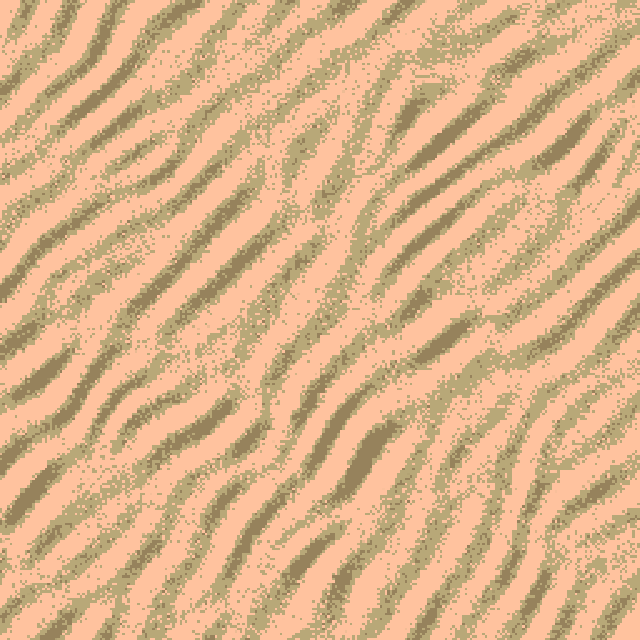
A WebGL 1 fragment shader for this pattern:

```glsl
precision highp float;

uniform vec2 u_resolution;

const float TAU = 6.2831853;
const vec3 SAND = vec3(1.00, 0.76, 0.62);
const vec3 OLIVE = vec3(0.72, 0.66, 0.47);
const vec3 UMBER = vec3(0.59, 0.51, 0.36);

const float GRAINS = 256.0;       // grains along one side
const float PATCH = 0.15;         // radius of one wave patch
const float RIPPLES = 16.0;       // ripples per canvas width
const float RIPPLE_ANGLE = 0.80;  // mean direction of the crests

float hash(vec2 p, float seed) {
  return fract(sin(dot(p, vec2(127.1, 311.7)) + seed * 74.7) * 43758.5453);
}

float valueNoise(vec2 p, float seed) {
  vec2 i = floor(p);
  vec2 f = fract(p);
  f = f * f * (3.0 - 2.0 * f);
  float low = mix(hash(i, seed), hash(i + vec2(1.0, 0.0), seed), f.x);
  float high = mix(hash(i + vec2(0.0, 1.0), seed), hash(i + 1.0, seed), f.x);
  return mix(low, high, f.y);
}

// Bends the plane so that the crests wander
vec2 bend(vec2 p, float scale, float amount) {
  vec2 offset = vec2(valueNoise(p * scale, 1.0), valueNoise(p * scale, 2.0));
  return p + amount * (offset - 0.5);
}

// A wave with crests along the angle, fading out at the patch radius
float wavePatch(vec2 d, float angle, float frequency, float phase) {
  float fade = max(0.0, 1.0 - dot(d, d) / (PATCH * PATCH));
  vec2 across = vec2(-sin(angle), cos(angle));
  return fade * fade * fade * cos(TAU * (frequency * dot(d, across) + phase));
}

// Sum of scattered wave patches, scaled to unit variance
float ripples(vec2 p) {
  vec2 home = floor(p / PATCH);
  float sum = 0.0;
  for (int y = -1; y <= 1; y++) {
    for (int x = -1; x <= 1; x++) {
      vec2 cell = home + vec2(float(x), float(y));
      for (int k = 0; k < 3; k++) {
        float seed = 3.0 + 5.0 * float(k);
        vec2 centre = (cell + vec2(hash(cell, seed), hash(cell, seed + 1.0))) * PATCH;
        float drift = 0.5 * (valueNoise(centre * 4.0, 30.0) - 0.5);
        float jitter = 0.3 * (hash(cell, seed + 2.0) - 0.5);
        float frequency = RIPPLES * mix(0.9, 1.1, hash(cell, seed + 3.0));
        float phase = hash(cell, seed + 4.0);
        sum += wavePatch(p - centre, RIPPLE_ANGLE + drift + jitter, frequency, phase);
      }
    }
  }
  return sum / 0.82;
}

// Flattens the troughs so that stray grains reach into them
float flattenTroughs(float height) {
  float trough = min(height, 0.0);
  return max(height, 0.0) + trough / sqrt(1.0 + 0.5 * trough * trough);
}

// Symmetric grain noise with mostly small values and a few large ones
float grainNoise(vec2 grain, float amount) {
  float u = 2.0 * hash(grain, 50.0) - 1.0;
  return amount * u * u * u;
}

float softStep(float edge, float value) {
  return smoothstep(edge - 0.01, edge + 0.01, value);
}

void main() {
  vec2 uv = gl_FragCoord.xy / min(u_resolution.x, u_resolution.y);

  // One tone for each square grain
  vec2 grain = floor(uv * GRAINS);
  vec2 p = bend((grain + 0.5) / GRAINS, 9.0, 0.025);
  float tone = flattenTroughs(ripples(p)) + grainNoise(grain, 1.15);

  // Three flat colours
  vec3 colour = mix(SAND, OLIVE, softStep(0.13, tone));
  colour = mix(colour, UMBER, softStep(1.33, tone));
  gl_FragColor = vec4(colour, 1.0);
}
```
